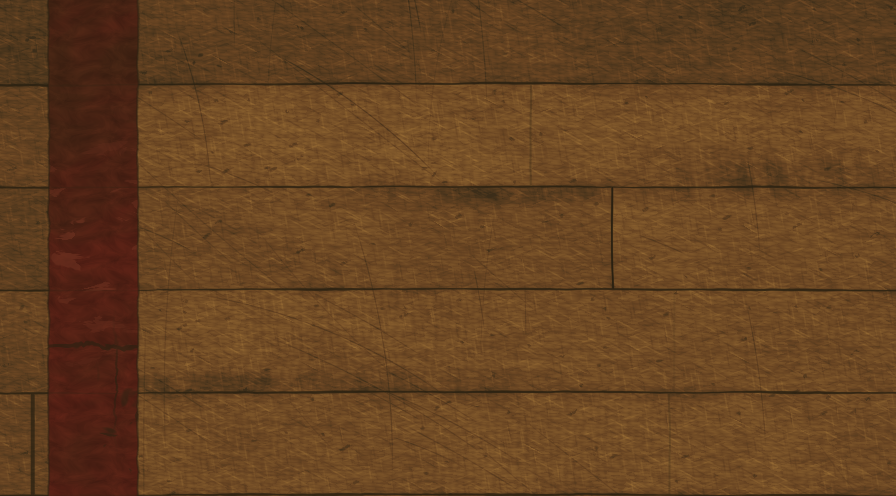
Give the GLSL for this texture, as a Shadertoy shader.

```glsl
// Worn wooden floor: five rows of planks with dark seams and butt joints,
// crossed by one chipped red painted stripe. Stretched cellular noise gives
// the grain, hatching and pits; layered sines give blotches and ragged edges.

const float ROW_HEIGHT = 0.207;
const float STRIPE_LEFT = 0.098;
const float STRIPE_RIGHT = 0.278;
const vec3 WOOD_DARK = vec3(0.25, 0.185, 0.10);
const vec3 WOOD_MID = vec3(0.405, 0.264, 0.132);
const vec3 WOOD_LIGHT = vec3(0.56, 0.395, 0.19);
const vec3 GAP = vec3(0.16, 0.125, 0.065);
const vec3 PAINT_OLD = vec3(0.265, 0.14, 0.075);
const vec3 PAINT_RED = vec3(0.335, 0.125, 0.08);
const vec3 PAINT_CHIP = vec3(0.44, 0.2, 0.13);

// Per row, bottom to top: tone, butt joint position and joint strength
const float ROW_TONE[5] = float[5](0.64, 0.61, 0.53, 0.65, 0.42);
const float JOINT_X[5] = float[5](1.35, 1.36, 1.235, 1.07, 2.5);
const float JOINT_DARK[5] = float[5](0.25, 0.1, 1.0, 0.3, 0.0);

float hash(vec2 p) {
    vec3 q = fract(vec3(p.xyx) * 0.1031);
    q += dot(q, q.yzx + 33.33);
    return fract((q.x + q.y) * q.z);
}

// Cellular noise: x = distance to the nearest point, y = its random id
vec2 cells(vec2 p) {
    vec2 base = floor(p), best = vec2(9.0, 0.0);
    for (int j = -1; j <= 1; j++)
    for (int i = -1; i <= 1; i++) {
        vec2 c = base + vec2(i, j);
        float d = length(c + vec2(hash(c), hash(c + 57.0)) - p);
        if (d < best.x) best = vec2(d, hash(c + 113.0));
    }
    return best;
}

// Layered, rotated sines, roughly -1 to 1
float waves(vec2 p) {
    float sum = 0.0, amp = 0.6;
    for (int i = 0; i < 5; i++) {
        p = mat2(0.8, 0.6, -0.6, 0.8) * p + 0.7 * sin(p.yx * 0.9 + float(i));
        sum += amp * sin(p.x) * cos(p.y);
        p *= 1.8;
        amp *= 0.65;
    }
    return sum;
}

float line(float d, float halfWidth, float px) {
    return 1.0 - smoothstep(halfWidth - px, halfWidth + px, abs(d));
}

float blob(vec2 p, vec2 center, vec2 size) {
    vec2 q = (p - center) / size;
    return exp(-dot(q, q));
}

// Slightly bent stroke fading out at both ends
float scratch(vec2 p, vec2 center, float angle, float halfLength, float bend, float px) {
    vec2 dir = vec2(cos(angle), sin(angle)), q = p - center;
    float along = dot(q, dir);
    float across = dot(q, vec2(-dir.y, dir.x)) + bend * along * along;
    return line(across, 0.001, px) * (1.0 - smoothstep(0.6, 1.0, abs(along) / halfLength));
}

float scratches(vec2 p, float px) {
    float sum = scratch(p, vec2(0.73, 0.78), -0.645, 0.23, 0.4, px);
    for (int i = 0; i < 48; i++) {
        vec2 seed = vec2(float(i) * 3.7, 8.0);
        float r = hash(seed + 21.0);
        float angle = i % 3 == 0 ? -1.75 + 0.4 * r : -0.95 + 0.6 * r;
        vec2 center = vec2(0.25 + 1.6 * hash(seed), hash(seed + 9.0));
        float len = 0.05 + 0.25 * hash(seed + 31.0);
        sum = max(sum, (0.25 + 0.5 * r) * scratch(p, center, angle, len, r - 0.5, px));
    }
    return sum;
}

// Short fine strokes in one direction
float hatch(vec2 p, float angle, vec2 density) {
    vec2 dir = vec2(cos(angle), sin(angle));
    vec2 c = cells(vec2(dot(p, dir), dot(p, vec2(-dir.y, dir.x))) * density);
    return (1.0 - smoothstep(0.05, 0.35, c.x)) * (2.0 * c.y - 1.1);
}

// Brightness of the bare wood
float woodTone(vec2 p, int row, float px) {
    float tone = ROW_TONE[row];
    if (row == 2) tone += 0.09 * smoothstep(-px, px, p.x - JOINT_X[row]);
    vec2 shifted = p + vec2(float(row) * 3.1, 0.0);
    vec2 fiber = cells(vec2(shifted.x, p.y + 0.08 * p.x) * vec2(48.0, 190.0));
    tone += 0.17 * (fiber.y - 0.5) + 0.25 * (0.45 - fiber.x);
    tone += 0.06 * waves(shifted * vec2(4.0, 13.0)) + 0.08 * waves(shifted * vec2(14.0, 110.0));
    tone -= 0.2 * hatch(shifted, -0.5, vec2(11.0, 130.0)) + 0.14 * hatch(shifted, -1.4, vec2(13.0, 120.0));
    tone -= 0.14 * hatch(shifted, 0.35, vec2(14.0, 140.0));
    float sawMarks = sin(p.x * 400.0 + 4.0 * waves(p * vec2(9.0, 14.0)));
    tone += 0.03 * sawMarks * smoothstep(-0.2, 0.6, waves(shifted * 5.0 + 4.0));
    return tone - 0.14 * (1.0 - smoothstep(0.08, 0.3, p.x));
}

void mainImage(out vec4 fragColor, in vec2 fragCoord) {
    float px = 0.75 / iResolution.y;
    vec2 p = fragCoord / iResolution.y;
    float aspect = iResolution.x / iResolution.y;

    // Rows of planks
    float y = p.y - 0.003 * sin(1.7 * p.x) - 0.0015 * waves(p * 12.0);
    int row = clamp(int(floor(y / ROW_HEIGHT)), 0, 4);
    float seamDist = abs(y - ROW_HEIGHT * round(y / ROW_HEIGHT));
    float tone = woodTone(p, row, px);

    // Grime along seams, smudged stains, pits, scratches and darker borders
    float smudge = 0.6 + 0.7 * waves(p * vec2(45.0, 22.0));
    float stain = blob(p, vec2(1.54, 0.65), vec2(0.2, 0.045)) + blob(p, vec2(0.5, 0.228), vec2(0.35, 0.022))
        + blob(p, vec2(1.05, 0.607), vec2(0.24, 0.018)) + 0.4 * blob(p, vec2(1.4, 0.93), vec2(0.25, 0.08));
    tone -= 0.45 * stain * smudge;
    tone -= 0.35 * exp(-seamDist * 110.0) * smoothstep(-0.5, 0.7, waves(p * vec2(9.0, 14.0) + 2.0));
    vec2 pit = cells(p * vec2(20.0, 32.0) + 0.2 * waves(p * 60.0));
    tone -= 0.35 * step(0.84, pit.y) * (1.0 - smoothstep(0.04, 0.15, pit.x));
    tone -= 0.45 * scratches(p, px);
    vec2 fromCenter = (p - vec2(0.5 * aspect, 0.45)) / vec2(aspect, 1.0);
    tone -= 0.22 * dot(fromCenter, fromCenter) - 0.02;
    vec3 color = mix(WOOD_DARK, WOOD_MID, clamp(tone * 2.0, -0.1, 1.0));
    color = mix(color, WOOD_LIGHT, clamp(tone * 2.0 - 1.0, 0.0, 1.1));

    // Seams of uneven width, and butt joints
    float seamWidth = 0.0018 + 0.0015 * waves(vec2(p.x * 9.0, float(row)));
    float gap = 0.85 * line(seamDist, seamWidth, px);
    float jointX = JOINT_X[row] + 0.002 * waves(p * 12.0);
    gap = max(gap, JOINT_DARK[row] * line(p.x - jointX, 0.002, px));
    if (row == 0) gap = max(gap, 0.75 * line(p.x - 0.066, 0.004, px));
    color = mix(color, GAP, gap);

    // Red stripe with flakes, cracks and ragged edges
    float edge = min(p.x - STRIPE_LEFT, STRIPE_RIGHT - p.x) + 0.002 * waves(p * 45.0);
    float redness = 0.9 - 0.8 * smoothstep(0.4, 0.85, p.y) + 0.35 * waves(p * vec2(14.0, 18.0));
    vec3 paint = mix(PAINT_OLD, PAINT_RED, clamp(redness, 0.0, 1.0));
    paint *= 0.97 + 0.13 * waves(p * vec2(60.0, 110.0));
    float chipZone = blob(p, vec2(0.18, 0.5), vec2(0.2, 0.2));
    float chips = smoothstep(0.45, 0.65, waves(p * vec2(28.0, 65.0) + 5.0)) * chipZone;
    paint = mix(paint, PAINT_CHIP, 0.6 * chips);
    float crack = max(line(p.y - 0.305 - 0.012 * waves(p * 24.0), 0.004, px),
        line(p.x - 0.235 - 0.01 * waves(p * 16.0), 0.002, px) * blob(p, vec2(0.235, 0.23), vec2(0.1, 0.09)));
    crack = max(crack, smoothstep(0.55, 0.75, waves(p * 19.0 + 1.0)) * (1.0 - smoothstep(0.15, 0.4, p.y)));
    paint = mix(paint, GAP, max(0.6 * crack, 0.25 * gap));
    color = mix(color, paint, smoothstep(-px, px, edge));
    color = mix(color, GAP, 0.5 * line(edge, 0.002, px));

    fragColor = vec4(color, 1.0);
}
```
